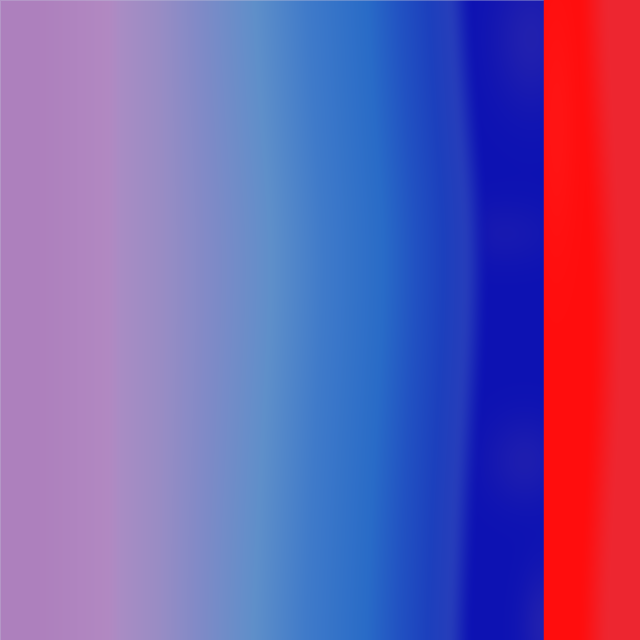
This background is drawn by a Shadertoy shader. Its source:

```glsl
// Soft vertical bands from mauve through blue to indigo, beside a sharp red strip.

vec2 hashGradient(vec2 cell) {
    float angle = 6.2832 * fract(sin(dot(cell, vec2(127.1, 311.7))) * 43758.5);
    return vec2(cos(angle), sin(angle));
}

float gradientNoise(vec2 p) {
    vec2 i = floor(p), f = fract(p);
    vec2 u = f * f * (3.0 - 2.0 * f);
    vec2 e = vec2(0.0, 1.0);
    float low = mix(dot(hashGradient(i), f),
                    dot(hashGradient(i + e.yx), f - e.yx), u.x);
    float high = mix(dot(hashGradient(i + e.xy), f - e.xy),
                     dot(hashGradient(i + e.yy), f - e.yy), u.x);
    return mix(low, high, u.y);
}

// Blends linearly to the next colour between two positions
void blendTo(inout vec3 color, float x, float from, float to, vec3 next) {
    color = mix(color, next, clamp((x - from) / (to - from), 0.0, 1.0));
}

float glow(vec2 uv, vec2 center, vec2 radius) {
    vec2 d = (uv - center) / radius;
    return exp(-dot(d, d));
}

vec3 coolBands(vec2 uv) {
    // Gentle sideways sway, fading out toward the left
    float sway = 0.013 * cos(5.7 * (uv.y - 0.55));
    sway += 0.004 * gradientNoise(vec2(uv.x * 2.0, uv.y * 4.0));
    float x = uv.x - sway * smoothstep(0.18, 0.4, uv.x);

    vec3 color = vec3(0.68, 0.50, 0.74);
    blendTo(color, x, 0.06, 0.17, vec3(0.695, 0.535, 0.76));
    blendTo(color, x, 0.17, 0.19, vec3(0.66, 0.55, 0.77));
    blendTo(color, x, 0.19, 0.25, vec3(0.60, 0.55, 0.77));
    blendTo(color, x, 0.25, 0.32, vec3(0.50, 0.54, 0.78));
    blendTo(color, x, 0.32, 0.41, vec3(0.37, 0.56, 0.79));
    blendTo(color, x, 0.41, 0.49, vec3(0.25, 0.48, 0.79));
    blendTo(color, x, 0.49, 0.585, vec3(0.16, 0.42, 0.78));
    blendTo(color, x, 0.585, 0.635, vec3(0.13, 0.32, 0.76));
    blendTo(color, x, 0.635, 0.68, vec3(0.11, 0.25, 0.74));
    blendTo(color, x, 0.68, 0.715, vec3(0.15, 0.24, 0.73));
    color = mix(color, vec3(0.05, 0.07, 0.70), smoothstep(0.71, 0.752, x));

    // Hazy violet patches in the indigo band
    float haze = glow(uv, vec2(0.83, 0.94), vec2(0.06, 0.11))
               + 0.5 * glow(uv, vec2(0.79, 0.635), vec2(0.08, 0.05))
               + 0.8 * glow(uv, vec2(0.82, 0.28), vec2(0.06, 0.07))
               + glow(uv, vec2(0.85, 0.02), vec2(0.035, 0.09));
    return mix(color, vec3(0.15, 0.14, 0.68),
               0.8 * min(haze, 1.0) * smoothstep(0.72, 0.76, x));
}

vec3 redBand(vec2 uv) {
    float x = uv.x - 0.01 * cos(5.7 * (uv.y - 0.5));
    vec3 color = mix(vec3(1.0, 0.05, 0.05), vec3(0.93, 0.15, 0.19),
                     smoothstep(0.91, 0.965, x));
    return color + vec3(0.0, 0.03, 0.03) * glow(uv, vec2(0.87, 0.8), vec2(0.03, 0.2));
}

void mainImage(out vec4 fragColor, in vec2 fragCoord) {
    vec2 uv = fragCoord / iResolution.xy;
    float pixel = 1.0 / iResolution.x;
    float redMask = smoothstep(-0.5 * pixel, 0.5 * pixel, uv.x - 0.8495);
    vec3 color = mix(coolBands(uv), redBand(uv), redMask);

    // Faint pale rim on the left and top
    float rim = 1.0 - smoothstep(0.0005, 0.002, min(uv.x, 1.0 - uv.y));
    color = mix(color, vec3(0.75, 0.75, 0.85), 0.4 * rim * (1.0 - redMask));
    fragColor = vec4(color, 1.0);
}
```
